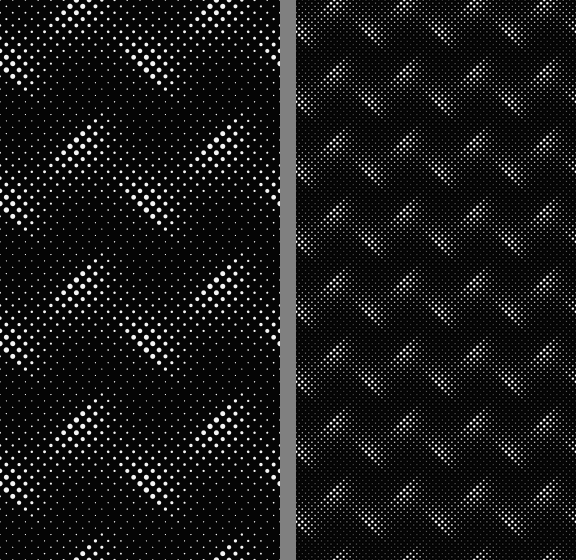
Left: one tile. Right: repeated 2 by 2.
Give the GLSL for this pattern, as a WebGL 1 fragment shader.

```glsl
precision highp float;

uniform vec2 u_resolution;

#define GRID vec2(22.0, 44.0)        // dot cells across and down
#define PERIOD 11.0                  // cells per repeat: 2 across, 4 down
#define STREAK_CENTER vec2(11.5, 5.5)
#define STREAK_SPREAD vec2(7.0, 3.6) // falloff along and away from the edge
#define STREAK_RADIUS 0.13
#define BASE_RADIUS 0.066
#define BASE_SWING 0.025
#define INK vec3(0.96)
#define GROUND vec3(0.02)

const float TAU = 6.2831853;

// Diagonal streak: sharp on its lower left side, fading to the upper right
float streak(vec2 cell) {
  vec2 q = mod(cell - STREAK_CENTER + 0.5 * PERIOD, PERIOD) - 0.5 * PERIOD;
  vec2 axes = vec2(q.x + q.y, q.x - q.y) * 0.70710678;
  float lit = step(-0.1, axes.y);
  return lit * exp(-dot(axes * axes, 1.0 / STREAK_SPREAD));
}

// Dot radius from a gentle wavy band plus a streak and its glide reflection
float dotRadius(vec2 cell) {
  float sway = cos(TAU * (cell.x - 1.0) / PERIOD);
  float band = cos(TAU * (cell.y - 2.75 - sway) / PERIOD);
  vec2 glided = vec2(cell.x + 0.5 * PERIOD, 1.5 * PERIOD - cell.y);
  float glow = max(streak(cell), streak(glided));
  return BASE_RADIUS + BASE_SWING * band + STREAK_RADIUS * glow;
}

// Antialiased coverage of the dot centred on a lattice point
float dotCoverage(vec2 p, vec2 center, float pixelsPerCell) {
  float gap = dotRadius(center) - length(p - center);
  return clamp(0.5 + gap * pixelsPerCell, 0.0, 1.0);
}

void main() {
  vec2 uv = gl_FragCoord.xy / u_resolution;
  vec2 p = vec2(uv.x, 1.0 - uv.y) * GRID;
  float pixelsPerCell = u_resolution.x / GRID.x;

  // Two interleaved square lattices make the staggered grid
  float corners = dotCoverage(p, floor(p + 0.5), pixelsPerCell);
  float centers = dotCoverage(p, floor(p) + 0.5, pixelsPerCell);

  gl_FragColor = vec4(mix(GROUND, INK, max(corners, centers)), 1.0);
}
```
